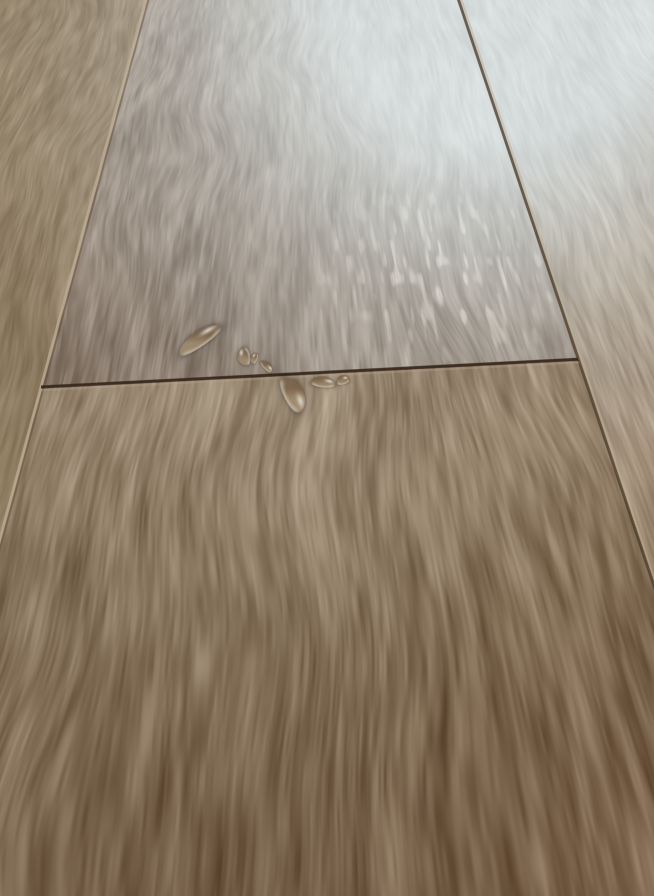
This texture is drawn by a WebGL 2 fragment shader. Its source:

```glsl
#version 300 es
precision highp float;
// Oak floor planks in perspective, with window glare and a few water drops.
uniform vec2 u_resolution;
out vec4 outColor;

#define VANISH vec2(0.437, 1.578)
#define LEFT_SEAM -0.3706
#define RIGHT_SEAM 0.457
#define CROSS_SEAM vec2(0.5657, 0.0377)
#define GLARE_POS vec2(0.82, 1.05)
#define GLARE_SIZE vec2(0.50, 0.38)
#define GLARE_COLOR vec3(0.84, 0.865, 0.865)
#define GRAIN_CONTRAST 0.23
#define ASPECT 0.7305
#define DROP_COUNT 7

float hash(vec2 p) {
  vec3 q = fract(vec3(p.xyx) * 0.1031);
  q += dot(q, q.yzx + 33.33);
  return fract((q.x + q.y) * q.z);
}

float noise(vec2 p) {
  vec2 i = floor(p), f = fract(p);
  f = f * f * (3.0 - 2.0 * f);
  return mix(mix(hash(i), hash(i + vec2(1, 0)), f.x),
             mix(hash(i + vec2(0, 1)), hash(i + vec2(1, 1)), f.x), f.y);
}

// Long fibres, faded where they become finer than the sampling
float fibres(vec2 floorPos, vec2 freq, float footprint) {
  float fade = 1.0 - smoothstep(0.45, 1.3, footprint * freq.x);
  return (noise(floorPos * freq) - 0.5) * fade;
}

float woodGrain(vec2 floorPos, float footprint) {
  float bend = noise(floorPos * vec2(7.0, 9.0)) - 0.5;
  vec2 g = floorPos + vec2(bend * 0.045, 0.0);
  float figure = noise(g * vec2(15.0, 8.0)) - 0.5;
  float rings = 0.5 * sin(g.x * 85.0 + 9.0 * noise(g * vec2(6.0, 10.0)));
  return 0.34 * figure + 0.12 * rings
       + 0.38 * fibres(g, vec2(65.0, 17.0), footprint)
       + 0.48 * fibres(g + 3.1, vec2(145.0, 28.0), footprint)
       + 0.38 * fibres(g + 7.7, vec2(310.0, 46.0), footprint);
}

float gaussian(vec2 q) { return exp(-dot(q, q)); }

float stroke(float dist, float halfWidth, float aa) {
  return 1.0 - smoothstep(halfWidth - aa, halfWidth + aa, abs(dist));
}

// Drops: centre and half size, then tilt
const vec4 DROPS[DROP_COUNT] = vec4[](
  vec4(0.223, 0.621, 0.027, 0.0085), vec4(0.273, 0.602, 0.010, 0.007),
  vec4(0.284, 0.600, 0.006, 0.004), vec4(0.298, 0.591, 0.008, 0.004),
  vec4(0.327, 0.560, 0.021, 0.011), vec4(0.361, 0.573, 0.013, 0.006),
  vec4(0.383, 0.5755, 0.007, 0.005));
const float TILTS[DROP_COUNT] = float[](0.6, 1.75, 1.2, -0.8, -1.1, -0.1, 0.3);

vec3 addDrop(vec3 color, vec2 p, vec4 drop, float tilt, float aa) {
  float c = cos(tilt), s = sin(tilt);
  vec2 d = p - drop.xy;
  vec2 q = vec2(c * d.x + s * d.y, c * d.y - s * d.x) / drop.zw;
  q.y += 0.25 * (q.x * q.x - 0.4);
  float r = length(q), soft = aa / drop.w;
  float inside = 1.0 - smoothstep(1.0 - soft, 1.0 + soft, r);
  float height = d.y / drop.w;
  color *= 1.0 - 0.22 * exp(-5.0 * abs(r - 1.05));
  vec3 body = mix(vec3(0.62, 0.54, 0.43), vec3(0.47, 0.38, 0.28), smoothstep(-0.7, 0.8, height));
  float rim = smoothstep(0.55, 0.9, r) * smoothstep(0.1, -0.5, q.y);
  float glint = gaussian((q - vec2(0.5, 0.35)) / vec2(0.35, 0.3));
  body = mix(body, vec3(0.82, 0.78, 0.70), 0.65 * rim);
  body = mix(body, vec3(0.93, 0.92, 0.88), 0.8 * glint);
  return mix(color, body, 0.88 * inside);
}

void main() {
  vec2 uv = gl_FragCoord.xy / u_resolution;
  float aa = 0.8 / u_resolution.y;
  float span = VANISH.y - uv.y;
  vec2 floorPos = vec2((uv.x - VANISH.x) / span, 1.0 / span);
  float footprint = 1.0 / (u_resolution.x * span);

  // Which plank
  float crossDist = uv.y - CROSS_SEAM.x - CROSS_SEAM.y * uv.x;
  float isLeft = step(floorPos.x, LEFT_SEAM);
  float isRight = step(RIGHT_SEAM, floorPos.x);
  float isCentre = 1.0 - isLeft - isRight;
  float isFar = isCentre * step(0.0, crossDist);
  float isNear = isCentre - isFar;

  // Plank tones
  vec3 nearTone = mix(vec3(0.475, 0.39, 0.30), vec3(0.585, 0.515, 0.425), smoothstep(0.0, 0.56, uv.y));
  nearTone -= vec3(0.025, 0.035, 0.04) * smoothstep(0.4, 1.0, uv.x);
  vec3 color = nearTone * isNear + vec3(0.52, 0.455, 0.395) * isFar
             + vec3(0.55, 0.475, 0.37) * isLeft + vec3(0.595, 0.51, 0.415) * isRight;

  // Glare and grain
  float glare = gaussian((uv - GLARE_POS) / GLARE_SIZE)
              + 0.32 * gaussian((uv - vec2(0.58, 0.95)) / vec2(0.55, 0.35));
  glare = min(glare, 1.0) * (1.0 - 0.75 * isNear - 0.3 * isLeft);
  float grain = woodGrain(floorPos + vec2(isFar * 5.3 + isLeft * 9.1 + isRight * 13.7, 2.0), footprint);
  color += grain * GRAIN_CONTRAST * vec3(1.0, 1.03, 1.02) * (1.0 - 0.3 * isLeft);
  color = mix(color, GLARE_COLOR + grain * 0.07, glare);
  float sheen = gaussian((uv - vec2(0.68, 0.68)) / vec2(0.2, 0.09)) * isFar;
  color += 0.13 * sheen * smoothstep(0.6, 0.9, noise(floorPos * vec2(120.0, 40.0)));

  // Seams
  float leftDist = (floorPos.x - LEFT_SEAM) * span * ASPECT;
  float rightDist = (floorPos.x - RIGHT_SEAM) * span * ASPECT;
  color = mix(color, vec3(0.36, 0.29, 0.21), 0.5 * stroke(leftDist - 0.003, 0.0012, aa));
  color = mix(color, vec3(0.75, 0.68, 0.58), 0.8 * stroke(leftDist, 0.0016, aa));
  color = mix(color, vec3(0.74, 0.67, 0.57), 0.5 * stroke(rightDist - 0.0032, 0.0012, aa));
  color = mix(color, vec3(0.30, 0.24, 0.17), 0.8 * stroke(rightDist, 0.0017, aa));
  color = mix(color, vec3(0.70, 0.62, 0.51), 0.4 * isCentre * stroke(crossDist + 0.0035, 0.0012, aa));
  color = mix(color, vec3(0.20, 0.14, 0.10), 0.9 * isCentre * stroke(crossDist, 0.0017, aa));

  // Water
  vec2 p = uv * vec2(ASPECT, 1.0);
  for (int i = 0; i < DROP_COUNT; i++) color = addDrop(color, p, DROPS[i], TILTS[i], aa);
  outColor = vec4(clamp(color, 0.0, 1.0), 1.0);
}
```
